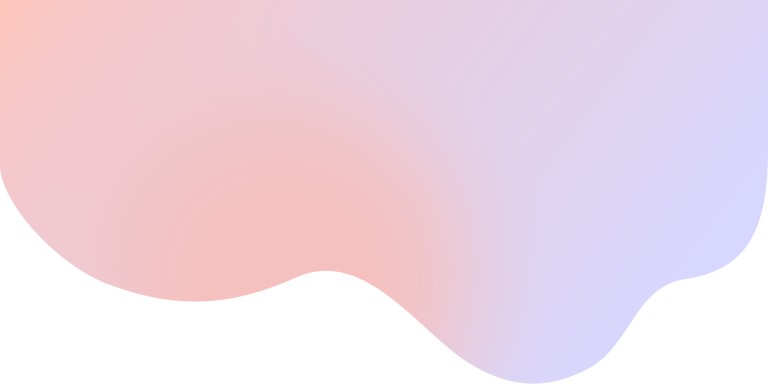
Write a WebGL 1 fragment shader that draws this background.

```glsl
precision highp float;
// Draws a soft pink to lavender gradient panel with a flowing lower edge on white.

uniform vec2 u_resolution;

const vec3 WHITE = vec3(1.0);
const vec3 PEACH = vec3(1.0, 0.78, 0.735);
const vec3 ROSE = vec3(0.957, 0.785, 0.797);
const vec3 MAUVE = vec3(0.914, 0.804, 0.867);
const vec3 LAVENDER = vec3(0.863, 0.833, 0.963);
const vec3 PERIWINKLE = vec3(0.847, 0.843, 1.0);
const vec3 CORAL_GLOW = vec3(0.961, 0.757, 0.747);

vec2 bezier(vec2 a, vec2 b, vec2 c, vec2 d, float t) {
  float s = 1.0 - t;
  return s * s * s * a + 3.0 * s * s * t * b + 3.0 * s * t * t * c + t * t * t * d;
}

vec2 bezierTangent(vec2 a, vec2 b, vec2 c, vec2 d, float t) {
  float s = 1.0 - t;
  return s * s * (b - a) + 2.0 * s * t * (c - b) + t * t * (d - c);
}

// Approximate signed distance above a curve whose x grows steadily.
float heightAbove(vec2 p, vec2 a, vec2 b, vec2 c, vec2 d) {
  float low = 0.0;
  float high = 1.0;
  for (int i = 0; i < 18; i++) {
    float mid = 0.5 * (low + high);
    if (bezier(a, b, c, d, mid).x < p.x) low = mid;
    else high = mid;
  }
  float t = 0.5 * (low + high);
  vec2 tangent = normalize(bezierTangent(a, b, c, d, t));
  return (p.y - bezier(a, b, c, d, t).y) * tangent.x;
}

// Lower outline: six joined curves from left to right.
float panelDistance(vec2 p) {
  vec2 k0 = vec2(0.0, 0.5625);
  vec2 k1 = vec2(0.273, 0.263);
  vec2 k2 = vec2(0.768, 0.276);
  vec2 k3 = vec2(1.198, 0.070);
  vec2 k4 = vec2(1.536, 0.042);
  vec2 k5 = vec2(1.784, 0.273);
  vec2 k6 = vec2(2.0, 0.609);
  if (p.x < k1.x) return heightAbove(p, k0, vec2(0.010, 0.464), vec2(0.143, 0.318), k1);
  if (p.x < k2.x) return heightAbove(p, k1, vec2(0.443, 0.198), vec2(0.586, 0.195), k2);
  if (p.x < k3.x) return heightAbove(p, k2, vec2(0.938, 0.354), vec2(1.068, 0.167), k3);
  if (p.x < k4.x) return heightAbove(p, k3, vec2(1.328, -0.021), vec2(1.432, -0.013), k4);
  if (p.x < k5.x) return heightAbove(p, k4, vec2(1.646, 0.107), vec2(1.654, 0.253), k5);
  return heightAbove(p, k5, vec2(1.940, 0.297), vec2(2.0, 0.391), k6);
}

float ramp(float start, float end, float x) {
  return clamp((x - start) / (end - start), 0.0, 1.0);
}

// Diagonal gradient from the upper left corner.
vec3 diagonalGradient(vec2 p) {
  float s = dot(vec2(p.x, 1.0 - p.y), vec2(0.8, 0.6));
  vec3 color = mix(PEACH, ROSE, ramp(0.0, 0.26, s));
  color = mix(color, MAUVE, ramp(0.26, 0.79, s));
  color = mix(color, LAVENDER, ramp(0.79, 1.6, s));
  return mix(color, PERIWINKLE, ramp(1.6, 1.88, s));
}

float softGlow(vec2 p, vec2 center, float inner, float outer) {
  return 1.0 - smoothstep(inner, outer, length(p - center));
}

void main() {
  // The canvas spans two units across and one unit up.
  vec2 p = gl_FragCoord.xy / u_resolution * vec2(2.0, 1.0);
  float pixel = 1.0 / u_resolution.y;

  vec3 panel = diagonalGradient(p);
  panel = mix(panel, CORAL_GLOW, softGlow(p, vec2(0.742, 0.258), 0.18, 0.716));

  float coverage = smoothstep(-0.75 * pixel, 0.75 * pixel, panelDistance(p));
  gl_FragColor = vec4(mix(WHITE, panel, coverage), 1.0);
}
```
